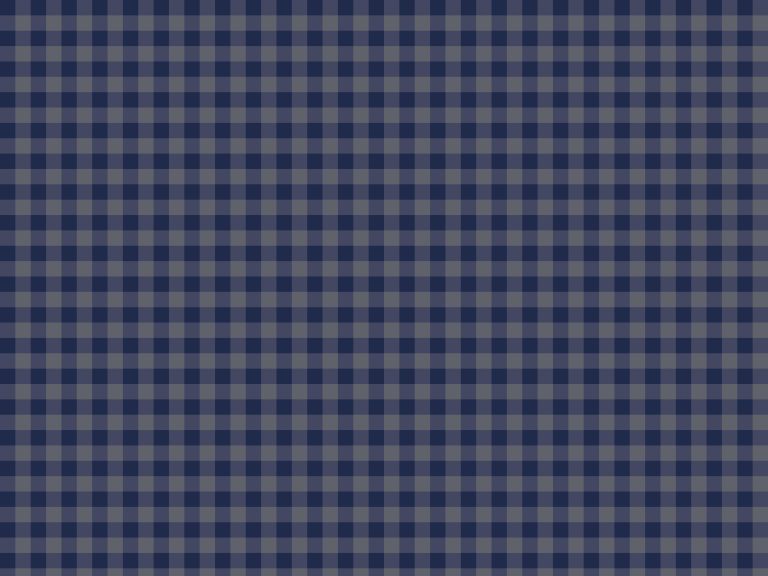
A Shadertoy shader for this pattern:

```glsl
// Coverage of dark bands filling the first half of each unit period
vec2 bandCoverage(vec2 p, float pixel) {
    vec2 inside = 0.25 - abs(fract(p + 0.25) - 0.5);
    return clamp(inside / pixel + 0.5, 0.0, 1.0);
}

void mainImage(out vec4 fragColor, in vec2 fragCoord) {
    // Square checks, 25 across, anchored at the top left corner
    float pixel = 25.0 / iResolution.x;
    vec2 p = vec2(fragCoord.x, iResolution.y - fragCoord.y) * pixel;
    vec2 band = bandCoverage(p, pixel);

    vec3 grey = vec3(0.372, 0.386, 0.418);
    vec3 slate = vec3(0.262, 0.280, 0.380);
    vec3 navy = vec3(0.124, 0.165, 0.292);

    // One band tints the cloth slate, two crossing bands make navy
    vec3 openRow = mix(grey, slate, band.x);
    vec3 bandRow = mix(slate, navy, band.x);
    fragColor = vec4(mix(openRow, bandRow, band.y), 1.0);
}
```
